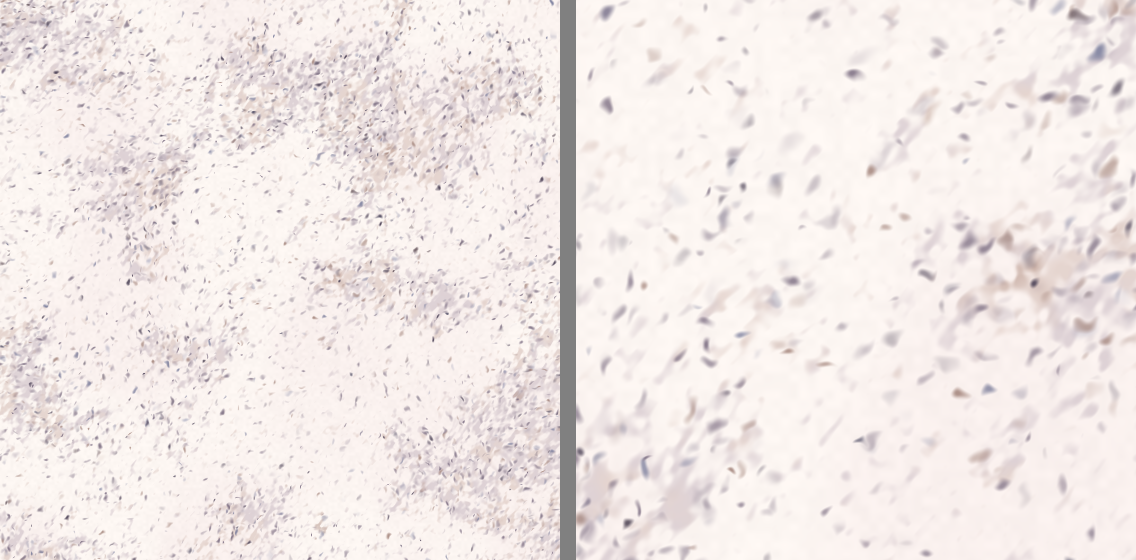
Left: the whole. Right: its middle third, enlarged.
Write a Shadertoy shader that draws this texture.

```glsl
const vec3 CREAM = vec3(0.990, 0.966, 0.950);
const vec3 BLUSH = vec3(0.980, 0.944, 0.934);
const vec3 COOL_HAZE = vec3(0.850, 0.800, 0.820);
const vec3 WARM_HAZE = vec3(0.885, 0.815, 0.790);
const vec3 VIOLET_INK = vec3(0.52, 0.46, 0.54);
const vec3 BLUE_INK = vec3(0.50, 0.52, 0.65);
const vec3 TAN_INK = vec3(0.70, 0.57, 0.52);
const vec3 DARK_INK = vec3(0.25, 0.22, 0.29);

// Integer hash: three random values per cell and seed
vec3 hash3(vec2 cell, int seed) {
    uvec3 v = uvec3(ivec3(ivec2(cell), seed));
    v = v * 1664525u + 1013904223u;
    v.x += v.y * v.z; v.y += v.z * v.x; v.z += v.x * v.y;
    v ^= v >> 16u;
    v.x += v.y * v.z; v.y += v.z * v.x; v.z += v.x * v.y;
    return vec3(v >> 8u) / 16777216.0;
}

float noise(vec2 p, int seed) {
    vec2 i = floor(p), f = fract(p);
    f = f * f * (3.0 - 2.0 * f);
    float low = mix(hash3(i, seed).x, hash3(i + vec2(1, 0), seed).x, f.x);
    float high = mix(hash3(i + vec2(0, 1), seed).x, hash3(i + vec2(1, 1), seed).x, f.x);
    return mix(low, high, f.y);
}

mat2 rotation(float a) {
    float c = cos(a), s = sin(a);
    return mat2(c, -s, s, c);
}

float fbm(vec2 p, int seed) {
    float sum = 0.0, weight = 0.5;
    for (int i = 0; i < 4; i++) {
        sum += weight * noise(p, seed + i);
        p = rotation(0.6) * p * 2.03;
        weight *= 0.5;
    }
    return sum / 0.9375;
}

vec2 wobble(vec2 p, float scale, int seed) {
    return vec2(noise(p * scale, seed), noise(p * scale, seed + 1)) - 0.5;
}

// Local direction of the mineral grain, mostly steep and rising to the right
float grainAngle(vec2 p) {
    return 0.95 + 1.8 * (noise(p * 4.0, 31) - 0.5);
}

vec3 inkColor(float pick) {
    vec3 ink = mix(VIOLET_INK, BLUE_INK, smoothstep(0.62, 0.70, pick));
    return mix(ink, TAN_INK, smoothstep(0.77, 0.83, pick));
}

// Scatter soft oriented flecks; halfSize is in cells, darkness blends toward dark ink
vec3 flecks(vec3 color, vec2 p, float cells, float density, vec2 halfSize,
            float opacity, float darkness, int seed) {
    vec2 q = p * cells, home = floor(q);
    for (int y = -1; y <= 1; y++)
    for (int x = -1; x <= 1; x++) {
        vec2 cell = home + vec2(x, y);
        vec3 place = hash3(cell, seed);
        vec3 look = hash3(cell, seed + 1);
        vec2 center = cell + 0.1 + 0.8 * place.xy;
        float angle = grainAngle(center / cells) + 1.4 * (look.x - 0.5);
        vec2 size = halfSize * (0.6 + 0.8 * fract(look.x * 7.0));
        float d = length(rotation(angle) * (q - center) / size);
        float present = smoothstep(-0.04, 0.04, density - place.z);
        float cover = present * (1.0 - smoothstep(0.1, 1.0, d));
        float strength = opacity * mix(0.25, 1.0, look.y * look.y);
        color = mix(color, mix(inkColor(look.z), DARK_INK, darkness), cover * strength);
    }
    return color;
}

void mainImage(out vec4 fragColor, in vec2 fragCoord) {
    vec2 p = fragCoord / iResolution.y;

    // Ragged patches and thin veins, stretched along a gentle diagonal
    vec2 warp = vec2(fbm(p * 9.0, 11), fbm(p * 9.0, 17)) - 0.5;
    vec2 bed = rotation(0.4) * (p + 0.12 * warp);
    float cluster = smoothstep(0.34, 0.70, fbm(bed * vec2(6.5, 9.5), 3));
    float vein = 1.0 - smoothstep(0.0, 0.03, abs(fbm(bed * vec2(3.0, 5.0), 41) - 0.5));

    // Pale stone body
    vec3 color = mix(CREAM, BLUSH, smoothstep(0.32, 0.62, fbm(p * 5.0, 53)));
    color += 0.022 * (noise(p * 190.0, 59) - 0.5);

    // Fine broken haze gathered in the patches
    vec2 streak = rotation(0.9) * (p + 0.025 * warp);
    float mottle = 0.55 * noise(streak * vec2(80.0, 135.0), 61)
                 + 0.45 * noise(streak * vec2(150.0, 230.0), 67);
    float haze = smoothstep(0.46, 0.86, mottle + 0.36 * (cluster - 0.5));
    float warmth = smoothstep(0.42, 0.64, fbm(p * 22.0, 71));
    color = mix(color, mix(COOL_HAZE, WARM_HAZE, warmth), haze * 0.85);

    // Rare rusty stains
    float stain = smoothstep(0.74, 0.86, fbm(p * 12.0, 79)) * smoothstep(0.45, 0.7, mottle);
    color = mix(color, TAN_INK, 0.5 * stain);

    // Smudges, fine flecks and sharp dark grains with ragged outlines
    vec2 ragged = p + 0.006 * wobble(p, 130.0, 83);
    color = flecks(color, ragged, 62.0, 0.02 + 0.30 * cluster,
                   vec2(0.55, 0.32), 0.45, 0.0, 101);
    color = flecks(color, ragged, 105.0, 0.09 + 0.28 * cluster + 0.12 * vein,
                   vec2(0.68, 0.38), 0.90, 0.12, 111);
    color = flecks(color, ragged, 82.0, 0.025 + 0.09 * cluster + 0.13 * vein,
                   vec2(0.52, 0.30), 1.0, 0.65, 121);

    fragColor = vec4(clamp(color, 0.0, 1.0), 1.0);
}
```
